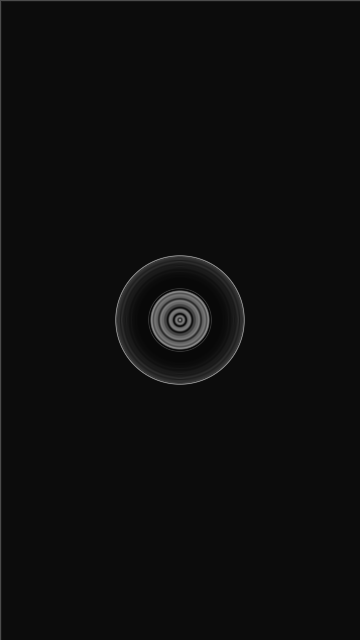
This background is drawn by a Shadertoy shader. Its source:

```glsl
// Dark field with a small grooved metallic disc inside a glowing, finely ringed rim.

// Lengths are fractions of the canvas width.
const float RIM_RADIUS = 0.1805;
const float RIM_WIDTH = 0.0022;
const float GLOW_START = 0.108;
const float DISC_RADIUS = 0.0825;
const float HALO_RADIUS = 0.0872;
const float BORDER_WIDTH = 0.0035;

const float FIELD_GRAY = 0.047;
const float WELL_GRAY = 0.030;
const float RIM_GRAY = 0.50;
const float GLOW_GRAY = 0.27;
const float DISC_GRAY = 0.36;
const float HALO_GRAY = 0.17;
const float BORDER_GRAY = 0.30;

// Soft circular line, with its width as the half thickness.
float ring(float r, float radius, float width) {
    float d = (r - radius) / width;
    return exp(-d * d);
}

// Layered sines, each fading out as its period nears the pixel size.
float grooves(float r, float baseFrequency, float pixel) {
    float sum = 0.0;
    float frequency = baseFrequency;
    float amplitude = 0.5;
    for (int i = 0; i < 4; i++) {
        float visible = 1.0 - smoothstep(1.6, 3.2, frequency * pixel);
        sum += amplitude * visible * sin(frequency * r + float(i) * 1.9);
        frequency *= 1.63;
        amplitude *= 0.8;
    }
    return sum;
}

// Gray of the inner disc: broad bands, fine grooves and a bright hub.
float discShade(float r, float pixel) {
    float gray = DISC_GRAY + 0.17 * grooves(r, 290.0, pixel);
    gray -= 0.20 * ring(r, 0.036, 0.0045);
    gray -= 0.18 * ring(r, 0.016, 0.0035);
    gray -= 0.22 * ring(r, 0.005, 0.0022);
    gray += 0.12 * ring(r, 0.010, 0.0022);
    gray += 0.14 * ring(r, 0.0785, 0.0025);
    gray += 0.28 * ring(r, 0.0, 0.0025);
    return clamp(gray, 0.06, 0.70);
}

// Gray of the well around the disc, brightening towards the rim.
float wellShade(vec2 p, float r, float pixel) {
    float rise = clamp((r - GLOW_START) / (RIM_RADIUS - GLOW_START), 0.0, 1.0);
    float lines = 0.72 + 0.28 * grooves(r, 480.0, pixel);
    float glow = GLOW_GRAY * pow(rise, 1.8) * lines;

    // Short dashes where the grooves cross the two axes.
    float offAxis = min(abs(p.x), abs(p.y));
    float dashes = exp(-pow(offAxis / 0.014, 2.0)) * sin(r * 900.0);
    glow *= 1.0 + 0.25 * dashes;

    float rim = RIM_GRAY * ring(r, RIM_RADIUS - RIM_WIDTH, RIM_WIDTH);
    float halo = HALO_GRAY * ring(r, HALO_RADIUS, 0.0015);
    return WELL_GRAY + max(glow, rim) + halo;
}

void mainImage(out vec4 fragColor, in vec2 fragCoord) {
    float pixel = 1.0 / iResolution.x;
    vec2 p = (fragCoord - 0.5 * iResolution.xy) * pixel;
    float r = length(p);

    // Field, well and disc, from back to front.
    float inWell = 1.0 - smoothstep(-0.5 * pixel, 0.5 * pixel, r - RIM_RADIUS);
    float inDisc = 1.0 - smoothstep(-0.5 * pixel, 0.5 * pixel, r - DISC_RADIUS);
    float gray = mix(FIELD_GRAY, wellShade(p, r, pixel), inWell);
    gray = mix(gray, discShade(r, pixel), inDisc);

    // Thin border along the left and top sides.
    float edge = min(fragCoord.x, iResolution.y - fragCoord.y) * pixel;
    float border = 1.0 - smoothstep(-0.5 * pixel, 0.5 * pixel, edge - BORDER_WIDTH);
    gray = mix(gray, BORDER_GRAY, border);

    fragColor = vec4(vec3(gray), 1.0);
}
```
